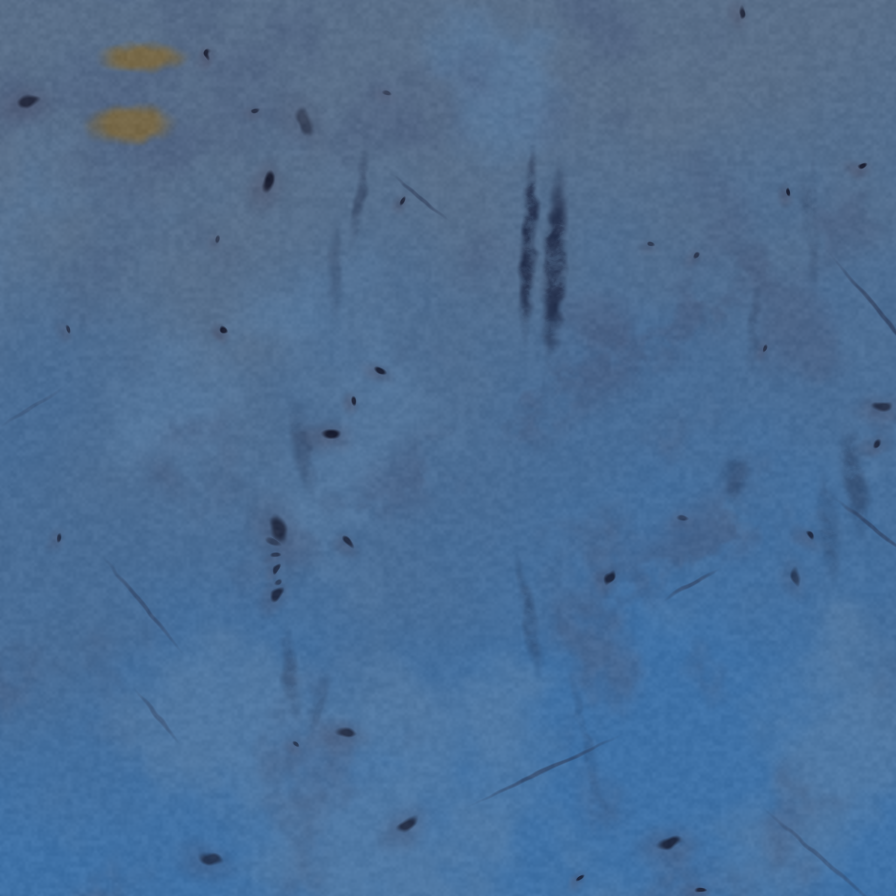
Write a WebGL 2 fragment shader that draws this texture.

```glsl
#version 300 es
precision highp float;

uniform vec2 u_resolution;
out vec4 fragColor;

float hash(vec2 p) {
  vec3 q = fract(vec3(p.xyx) * vec3(0.1031, 0.1030, 0.0973));
  q += dot(q, q.yzx + 33.33);
  return fract((q.x + q.y) * q.z);
}

vec2 hash2(float id, float seed) {
  return vec2(hash(vec2(id, seed)), hash(vec2(id + 57.0, seed + 13.0)));
}

float noise(vec2 p) {
  vec2 cell = floor(p);
  vec2 f = fract(p);
  f = f * f * f * (f * (f * 6.0 - 15.0) + 10.0);
  float low = mix(hash(cell), hash(cell + vec2(1, 0)), f.x);
  float high = mix(hash(cell + vec2(0, 1)), hash(cell + vec2(1, 1)), f.x);
  return mix(low, high, f.y);
}

float fbm(vec2 p) {
  float sum = 0.0;
  float amplitude = 0.5;
  for (int i = 0; i < 5; i++) {
    sum += amplitude * noise(p);
    p = mat2(1.6, 1.2, -1.2, 1.6) * p + 17.3;
    amplitude *= 0.5;
  }
  return sum;
}

// Soft ellipse stretched along a direction given by its angle
float stroke(vec2 p, vec2 center, float angle, vec2 radii, float blur) {
  vec2 d = p - center;
  vec2 dir = vec2(cos(angle), sin(angle));
  vec2 local = vec2(dot(d, dir), dot(d, vec2(-dir.y, dir.x)));
  return 1.0 - smoothstep(1.0 - blur, 1.0 + blur, length(local / radii));
}

// Grey top fading to a clear blue bottom, clouded by noise
vec3 paintedWall(vec2 p) {
  float cloud = fbm(p * 4.0 + 3.0) - 0.48;
  float height = p.y + 0.3 * (0.5 - p.x) * (1.0 - p.y) + cloud * 0.5;
  vec3 color = mix(vec3(0.245, 0.445, 0.655), vec3(0.285, 0.425, 0.585), smoothstep(0.05, 0.45, height));
  color = mix(color, vec3(0.35, 0.435, 0.54), smoothstep(0.4, 0.95, height));
  float pale = smoothstep(0.5, 0.75, fbm(p * 5.5 + 41.0));
  color = mix(color, vec3(0.35, 0.49, 0.64), pale * 0.6);
  float dull = smoothstep(0.5, 0.78, fbm(p * vec2(9.0, 8.0) + 80.0));
  return mix(color, vec3(0.29, 0.36, 0.49), dull * 0.5);
}

// Faint slanted bands of grime
float grimeBands(vec2 p) {
  float grime = 0.0;
  for (int i = 0; i < 2; i++) {
    vec2 center = vec2(0.7 + 0.17 * float(i), 0.61 - 0.16 * float(i));
    grime += stroke(p, center, 0.54, vec2(0.42 - 0.18 * float(i), 0.035), 0.7);
  }
  return grime * smoothstep(0.4, 0.65, fbm(p * 18.0 + 9.0));
}

// Broken, mostly upright rub marks
float rubMarks(vec2 p) {
  float marks = 0.0;
  float broken = smoothstep(0.25, 0.6, fbm(p * vec2(45.0, 55.0)));
  for (int i = 0; i < 14; i++) {
    float id = float(i);
    vec2 center = vec2(0.28, 0.1) + vec2(0.68, 0.82) * hash2(id, 5.0);
    vec2 radii = vec2(0.025, 0.005) + vec2(0.05, 0.008) * hash2(id, 23.0);
    float angle = 1.57 + 0.5 * (hash(vec2(id, 31.0)) - 0.5);
    marks = max(marks, stroke(p, center, angle, radii, 0.65) * (0.15 + 0.25 * hash(vec2(id, 3.0))));
  }
  for (int i = 0; i < 2; i++) {
    vec2 center = vec2(0.59 + 0.029 * float(i), 0.73 - 0.025 * float(i));
    marks = max(marks, 0.85 * stroke(p, center, 1.52, vec2(0.085, 0.008 + 0.003 * float(i)), 0.5));
  }
  return marks * mix(0.4, 1.0, broken);
}

// Thin slanted scratches
float scratches(vec2 p) {
  float lines = 0.0;
  for (int i = 0; i < 9; i++) {
    float id = float(i);
    float angle = mix(-0.95, -0.65, hash(vec2(id, 7.0))) + (i % 4 == 0 ? 1.3 : 0.0);
    vec2 radii = vec2(0.025 + 0.045 * hash(vec2(id, 9.0)), 0.0022);
    float strength = 0.2 + 0.4 * hash(vec2(id, 15.0));
    lines = max(lines, strength * stroke(p, hash2(id, 61.0), angle, radii, 0.6));
  }
  return lines;
}

// Dark chips: x is the chip itself, y its rusty halo
vec2 chips(vec2 p) {
  vec2 result = vec2(0.0);
  for (int i = 0; i < 40; i++) {
    float id = float(i);
    vec2 center = hash2(id, 101.0);
    if (i < 6) center = vec2(0.305 + 0.012 * center.x, 0.335 + 0.015 * id);
    float size = 0.0025 + 0.008 * pow(hash(vec2(id, 77.0)), 3.0);
    float angle = 3.14 * hash(vec2(id, 88.0));
    float strength = 0.4 + 0.5 * hash(vec2(id, 99.0));
    result.x = max(result.x, strength * stroke(p, center, angle, vec2(1.6, 0.85) * size, 0.45));
    result.y = max(result.y, strength * stroke(p, center - 0.004, angle, vec2(3.6, 2.4) * size, 0.9));
  }
  return result;
}

void main() {
  vec2 p = gl_FragCoord.xy / u_resolution;
  vec2 warp = vec2(noise(p * 70.0), noise(p * 70.0 + 31.0)) - 0.5;
  vec2 rough = p + 0.006 * warp;
  vec3 color = paintedWall(p);

  // Grime and worn marks
  color = mix(color, vec3(0.27, 0.33, 0.46), 0.45 * grimeBands(rough));
  color = mix(color, vec3(0.12, 0.16, 0.27), rubMarks(rough));
  color = mix(color, vec3(0.17, 0.21, 0.32), scratches(p + 0.002 * warp));

  // Pair of ochre stains
  for (int i = 0; i < 2; i++) {
    vec2 center = vec2(0.16 - 0.015 * float(i), 0.936 - 0.075 * float(i));
    float stain = stroke(rough, center, 0.03, vec2(0.04, 0.014 + 0.005 * float(i)), 0.45);
    color = mix(color, vec3(0.49, 0.41, 0.24), 0.85 * stain);
  }

  vec2 chip = chips(rough);
  color = mix(color, vec3(0.28, 0.27, 0.36), 0.4 * chip.y);
  color = mix(color, vec3(0.07, 0.08, 0.15), chip.x);

  // Soft fine grain
  color += 0.035 * (noise(p * vec2(130.0, 170.0)) - 0.5) + 0.02 * (noise(p * 300.0) - 0.5);
  fragColor = vec4(clamp(color, 0.0, 1.0), 1.0);
}
```
